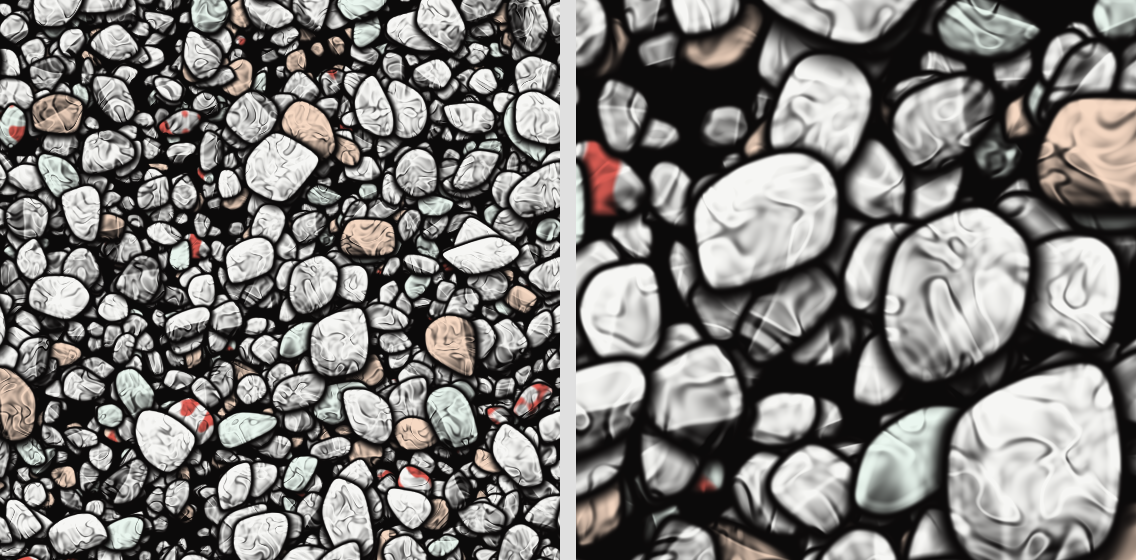
Left: the whole. Right: its middle third, enlarged.
A Shadertoy shader for this texture:

```glsl
// A bed of pale grey pebbles with hard contrast, dark gaps and veined faces.
// Jittered grids of rounded polygons are stacked from small to large; the
// topmost stone at each point is then lit, creased, veined and tinted.

#define LAYERS 5          // stacked grids of stones
#define FINEST 27.0       // cells across the canvas in the lowest grid
#define COARSEN 0.73      // cell count ratio from one grid to the next
#define STONE_SIZE 0.46   // mean stone radius in cells
#define SIDES 7           // planes bounding each stone
#define EDGE 0.0042       // width of the dark rim inside a stone
#define SHADOW 0.24       // shadow reach relative to the stone radius
#define VEIN_SCALE 46.0   // vein frequency across the canvas
#define VEIN_DEPTH 0.34   // darkness of the veins
#define CONTRAST 0.65     // strength of the final tone curve

const float TAU = 6.2831853;
const vec2 LIGHT = vec2(-0.28, 0.96);
const vec3 GAP = vec3(0.045, 0.038, 0.038);
const vec3 CHALK = vec3(0.965, 0.965, 0.955);

float hash(vec2 p) {
    vec3 q = fract(p.xyx * 0.1031);
    q += dot(q, q.yzx + 33.33);
    return fract((q.x + q.y) * q.z);
}

float rnd(vec2 id, float k) { return hash(id + k * vec2(17.3, 9.1)); }

mat2 rot(float a) {
    float c = cos(a), s = sin(a);
    return mat2(c, -s, s, c);
}

float corner(vec2 cell, vec2 offset) {
    float a = TAU * hash(cell);
    return dot(vec2(cos(a), sin(a)), offset);
}

// Gradient noise, roughly -0.7 to 0.7
float noise(vec2 p) {
    vec2 i = floor(p), f = p - i, o = vec2(1, 0);
    vec2 u = f * f * f * (f * (f * 6.0 - 15.0) + 10.0);
    return mix(mix(corner(i, f), corner(i + o, f - o), u.x),
               mix(corner(i + o.yx, f - o.yx), corner(i + 1.0, f - 1.0), u.x), u.y);
}

// Rounded convex polygon: x is 1 on the outline, yz is the gradient
vec3 stoneGauge(vec2 p, vec2 id) {
    float sum = 1e-18;
    vec2 slope = vec2(0);
    for (int k = 0; k < SIDES; k++) {
        float fk = float(k);
        float a = (fk + 0.7 * rnd(id, fk + 10.0)) * TAU / float(SIDES);
        vec2 n = vec2(cos(a), sin(a)) / mix(0.75, 1.1, rnd(id, fk + 20.0));
        float t = max(dot(n, p), 0.0);
        float t3 = t * t * t;
        sum += t3 * t3 * t;
        slope += t3 * t3 * n;
    }
    return vec3(pow(sum, 1.0 / 7.0), slope / pow(sum, 6.0 / 7.0));
}

// Tone and tint of the face of one stone
vec3 stoneColor(vec2 uv, vec2 local, vec2 id, float g, float d, vec2 n, float level) {
    vec2 q = uv * VEIN_SCALE + 90.0 * vec2(rnd(id, 1.0), rnd(id, 2.0));
    float broad = noise(q * 0.45);
    vec2 w = q + 1.3 * vec2(broad, noise(q * 0.5 + 7.7));
    float vein = noise(w), grain = noise(w * 2.3 + 3.1);

    // Domed light from above
    float tone = mix(0.66, 0.96, rnd(id, 3.0)) * mix(0.74, 1.0, level);
    float side = dot(n, LIGHT) * smoothstep(0.35, 1.0, g);
    tone += 0.14 * max(side, 0.0) + 0.36 * min(side, 0.0);

    // One broken facet with a pale crest
    float a = TAU * rnd(id, 4.0);
    vec2 facetDir = vec2(cos(a), sin(a));
    float facet = dot(local, facetDir) + 0.3 * broad - mix(0.05, 0.6, rnd(id, 5.0));
    tone += 0.26 * (facetDir.y - 0.5) * smoothstep(-0.05, 0.07, facet);
    tone += 0.14 * exp(-350.0 * facet * facet);

    // Veins, mottling and the pale line inside the rim
    float patchy = smoothstep(-0.3, 0.25, noise(q * 0.6 + 21.0));
    tone -= VEIN_DEPTH * patchy * smoothstep(0.16, 0.0, abs(vein));
    tone += 0.17 * smoothstep(0.14, 0.0, abs(vein - 0.17));
    tone += 0.3 * grain + 0.22 * broad;
    tone += 0.14 * smoothstep(0.004, 0.0, abs(d + 0.007));
    tone *= smoothstep(0.0, EDGE, -d);
    tone = clamp(tone, 0.0, 1.0);
    tone = mix(tone, smoothstep(0.05, 0.92, tone), CONTRAST);

    // Mostly neutral, a few brown or cool stones and rare red stains
    float kind = rnd(id, 6.0);
    vec3 tint = mix(vec3(1), vec3(1.0, 0.88, 0.80), step(0.92, kind));
    tint = mix(tint, vec3(0.95, 1.0, 0.98), step(kind, 0.10));
    float stain = step(0.955, rnd(id, 7.0)) * smoothstep(0.0, 0.2, noise(q * 0.7 + 40.0));
    tint = mix(tint, vec3(0.9, 0.28, 0.24), 0.85 * stain);
    return mix(GAP, CHALK * tint, tone);
}

void mainImage(out vec4 fragColor, in vec2 fragCoord) {
    vec2 uv = fragCoord / iResolution.y;
    float shade = 1.0, topG = 0.0, topD = 0.0, topLevel = -1.0;
    vec2 topLocal = vec2(0), topId = vec2(0), topN = vec2(0);

    // Find the topmost stone and the shadow that falls on it
    float cells = FINEST;
    for (int i = 0; i < LAYERS; i++) {
        float level = float(i) / float(LAYERS - 1);
        mat2 turn = rot(0.4 + 0.9 * float(i));
        vec2 home = floor(turn * uv * cells);
        for (int j = 0; j < 9; j++) {
            vec2 cell = home + vec2(j % 3, j / 3) - 1.0;
            vec2 id = cell + 137.0 * float(i + 1);
            if (rnd(id, 30.0) > 1.0 - 0.6 * level) continue;
            vec2 jitter = 0.6 * vec2(rnd(id, 31.0), rnd(id, 32.0)) + 0.2;
            vec2 center = ((cell + jitter) * turn) / cells;
            float radius = STONE_SIZE * mix(0.8, 1.15, rnd(id, 33.0)) / cells;
            float stretch = mix(1.0, 1.35, rnd(id, 34.0));
            mat2 toLocal = mat2(1.0 / stretch, 0, 0, stretch) * rot(TAU * rnd(id, 35.0)) * turn / radius;
            vec2 local = toLocal * (uv - center);
            if (dot(local, local) > 4.0) continue;

            vec3 gauge = stoneGauge(local, id);
            vec2 slope = gauge.yz * toLocal;
            float steep = max(length(slope), 1e-4);
            float d = (gauge.x - 1.0) / steep;
            vec2 n = slope / steep;
            if (d < 0.0) {
                shade = 1.0;
                topG = gauge.x; topD = d; topLevel = level;
                topLocal = local; topId = id; topN = n;
            } else {
                float reach = SHADOW * radius * (1.0 - 0.5 * dot(n, LIGHT));
                shade *= smoothstep(0.0, reach, d);
            }
        }
        cells *= COARSEN;
    }

    vec3 color = GAP;
    if (topLevel >= 0.0) {
        vec3 face = stoneColor(uv, topLocal, topId, topG, topD, topN, topLevel);
        color = mix(GAP, face, shade);
    }
    fragColor = vec4(color, 1.0);
}
```
